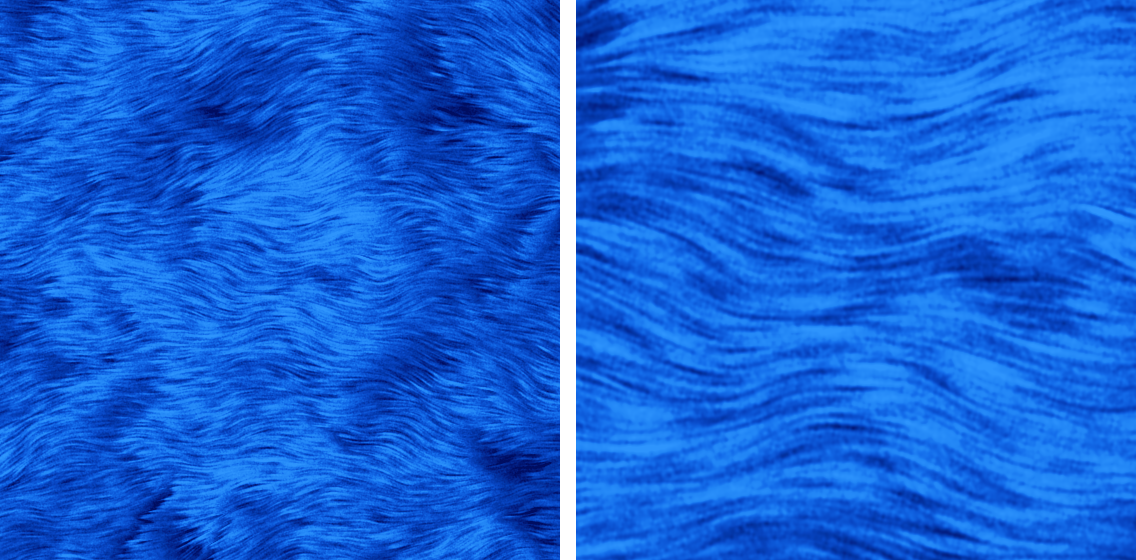
Left, the full canvas; right, a detail of the centre.
This texture is drawn by a three.js fragment shader. Its source:

```glsl
// Deep blue short-haired plush. Hairs are noise smeared briefly along a flow
// field with small curls; diagonal patches and creases shade the pile, frayed
// along the hairs. The summed tone is finally looked up in a ramp of blues.

varying vec2 vUv;

// Ramp from the deepest shadow to the brightest sheen
const vec3 ABYSS  = vec3(0.00, 0.05, 0.38);
const vec3 NAVY   = vec3(0.01, 0.13, 0.53);
const vec3 ROYAL  = vec3(0.01, 0.21, 0.65);
const vec3 COBALT = vec3(0.03, 0.27, 0.76);
const vec3 AZURE  = vec3(0.05, 0.35, 0.85);
const vec3 BRIGHT = vec3(0.08, 0.43, 0.92);
const vec3 SHEEN  = vec3(0.13, 0.52, 0.96);
const vec3 GLINT  = vec3(0.18, 0.58, 0.99);

const int   HAIR_STEPS  = 7;       // samples on each side of a point
const float HAIR_STEP   = 0.0026;  // canvas units per sample
const float HAIR_FREQ   = 310.0;
const float LOCK_FREQ   = 150.0;
const float HAIR_GAIN   = 3.7;
const float LOCK_GAIN   = 1.6;
const float GRAIN_FREQ  = 400.0;
const float GRAIN_GAIN  = 0.48;
const float FRAY        = 0.042;   // how far locks drag the shading
const float TILT_LEFT   = 0.38;    // hair slope at the two sides, radians
const float TILT_RIGHT  = -0.25;
const float RISING_FOLD  = 0.92;   // directions of the two sets of creases
const float FALLING_FOLD = -0.85;
const float CREASE_WIDTH = 0.16;
const float PATCH_GAIN  = 1.08;
const float TONE_CENTRE = 2.55;    // ramp level of the mean tone
const float TONE_GAIN   = 1.42;

float hash(vec2 p) {
  vec3 h = fract(vec3(p.xyx) * 0.1031);
  h += dot(h, h.yzx + 33.33);
  return fract((h.x + h.y) * h.z);
}

// Value noise from -1 to 1
float noise(vec2 p) {
  vec2 i = floor(p);
  vec2 f = fract(p);
  f = f * f * (3.0 - 2.0 * f);
  float low  = mix(hash(i), hash(i + vec2(1.0, 0.0)), f.x);
  float high = mix(hash(i + vec2(0.0, 1.0)), hash(i + vec2(1.0, 1.0)), f.x);
  return 2.0 * mix(low, high, f.y) - 1.0;
}

// Coordinates along and across a direction
vec2 turn(vec2 p, float angle) {
  vec2 d = vec2(cos(angle), sin(angle));
  return vec2(dot(p, d), dot(p, vec2(-d.y, d.x)));
}

// Direction in which the pile lies
vec2 flow(vec2 p) {
  float angle = mix(TILT_LEFT, TILT_RIGHT, p.x)
              + 0.42 * noise(turn(p, 0.6) * 4.5 + 51.0)
              + 0.40 * noise(turn(p, 0.9) * 11.0 + 73.0)
              + 0.22 * noise(turn(p, 0.4) * 31.0 + 87.0);
  return vec2(cos(angle), sin(angle));
}

// Fine hairs (x) and wider locks (y) before combing
vec2 fibres(vec2 p) {
  return vec2(noise(p * HAIR_FREQ + 100.0), noise(p * LOCK_FREQ + 200.0));
}

// Smears the fibres along the flow
vec2 combHair(vec2 p) {
  vec2 sum = fibres(p);
  float total = 1.0;
  for (int side = 0; side < 2; side++) {
    float stride = side == 0 ? HAIR_STEP : -HAIR_STEP;
    vec2 pos = p;
    for (int i = 0; i < HAIR_STEPS; i++) {
      pos += flow(pos) * stride;
      float weight = 1.0 - 0.7 * float(i) / float(HAIR_STEPS);
      sum += weight * fibres(pos);
      total += weight;
    }
  }
  return sum / total;
}

// Scattered dark valleys, each with a lit ridge on one side
float creases(vec2 p, float angle, float seed) {
  vec2 q = turn(p, angle) + seed;
  float n = noise(q * vec2(3.2, 8.0)) / CREASE_WIDTH;
  float presence = smoothstep(-0.05, 0.5, noise(q * vec2(5.0, 7.0) + seed));
  float ridge = n - 1.8;
  return presence * (0.65 * exp(-ridge * ridge) - 1.7 * exp(-n * n));
}

// Broad light and shadow of the rumpled pile
float pileShade(vec2 p) {
  vec2 w = p + 0.05 * vec2(noise(p * 5.3 + 3.0), noise(p * 5.3 + 17.0))
             + 0.012 * vec2(noise(p * 17.0 + 7.0), noise(p * 17.0 + 27.0));
  vec2 q = turn(w, RISING_FOLD) + 20.0;
  float patches = 0.72 * noise(q * vec2(2.6, 5.5))
                + 0.66 * noise(q * vec2(5.5, 11.0) + 9.0)
                + 0.48 * noise(turn(w, 0.2) * vec2(13.0, 24.0) + 35.0);
  float hollow = smoothstep(0.45, 0.8, noise(turn(w, 0.5) * 13.0 + 61.0));
  return PATCH_GAIN * patches + creases(w, RISING_FOLD, 41.0)
       + 0.8 * creases(w, FALLING_FOLD, 67.0) - 0.9 * hollow + 0.22;
}

vec3 blueRamp(float level) {
  vec3 c = mix(ABYSS, NAVY, clamp(level + 1.0, 0.0, 1.0));
  c = mix(c, ROYAL,  clamp(level, 0.0, 1.0));
  c = mix(c, COBALT, clamp(level - 1.0, 0.0, 1.0));
  c = mix(c, AZURE,  clamp(level - 2.0, 0.0, 1.0));
  c = mix(c, BRIGHT, clamp(level - 3.0, 0.0, 1.0));
  c = mix(c, SHEEN,  clamp(level - 4.0, 0.0, 1.0));
  return mix(c, GLINT, clamp((level - 5.0) * 0.5, 0.0, 1.0));
}

void main() {
  vec2 hair = combHair(vUv);
  float shade = pileShade(vUv + flow(vUv) * FRAY * (hair.x + hair.y));
  float grain = noise(turn(vUv, 0.5) * GRAIN_FREQ + 500.0);
  float detail = HAIR_GAIN * hair.x + LOCK_GAIN * hair.y + GRAIN_GAIN * grain;
  detail *= mix(0.7, 1.1, smoothstep(-1.2, 0.6, shade));  // lit hair stands out
  gl_FragColor = vec4(blueRamp(TONE_CENTRE + TONE_GAIN * (shade + detail)), 1.0);
}
```
